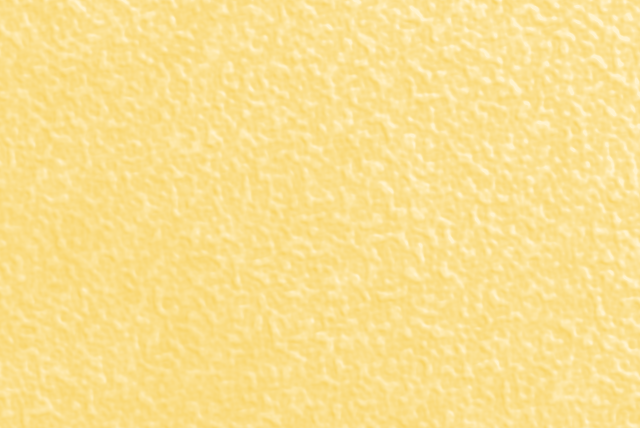
This texture is drawn by a Shadertoy shader. Its source:

```glsl
const vec3 SHADE_YELLOW = vec3(0.977, 0.850, 0.470);
const vec3 LIGHT_CREAM = vec3(1.000, 0.930, 0.730);
const vec2 LIGHT_DIRECTION = vec2(0.70, 0.714);

// Random unit gradient for a lattice corner
vec2 cornerGradient(vec2 cell) {
    vec3 q = fract(cell.xyx * vec3(0.1031, 0.1030, 0.0973));
    q += dot(q, q.yzx + 33.33);
    float angle = 6.28318 * fract((q.x + q.y) * q.z);
    return vec2(cos(angle), sin(angle));
}

float gradientNoise(vec2 p) {
    vec2 cell = floor(p);
    vec2 f = p - cell;
    vec2 u = f * f * f * (f * (f * 6.0 - 15.0) + 10.0);
    vec2 e = vec2(0.0, 1.0);
    float a = dot(cornerGradient(cell + e.xx), f - e.xx);
    float b = dot(cornerGradient(cell + e.yx), f - e.yx);
    float c = dot(cornerGradient(cell + e.xy), f - e.xy);
    float d = dot(cornerGradient(cell + e.yy), f - e.yy);
    return mix(mix(a, b, u.x), mix(c, d, u.x), u.y);
}

vec2 rotate(vec2 p, float angle) {
    float c = cos(angle), s = sin(angle);
    return vec2(c * p.x - s * p.y, s * p.x + c * p.y);
}

// Rounded paint bumps, each octave turned to hide the lattice
float plasterHeight(vec2 p, float bumpScale) {
    vec2 q = rotate(p, 0.65) * bumpScale + 90.0;
    vec2 r = rotate(p, 1.25) * bumpScale * 1.75 + 150.0;
    float swell = gradientNoise(rotate(p, 0.3) * bumpScale * 0.5 + 60.0);
    float bumps = smoothstep(-0.20, 0.55, gradientNoise(q) + 0.4 * swell);
    return bumps + 0.50 * gradientNoise(r);
}

// Height drop along the light direction
float reliefLight(vec2 p, vec2 lightDir, float reach, float bumpScale) {
    return plasterHeight(p - lightDir * reach, bumpScale)
         - plasterHeight(p + lightDir * reach, bumpScale);
}

void mainImage(out vec4 fragColor, in vec2 fragCoord) {
    vec2 p = fragCoord / iResolution.y;
    vec2 uv = fragCoord / iResolution.xy;

    // Broad sheen and uneven roughness, strongest at the upper right
    float glow = smoothstep(0.15, 1.0, 0.62 * uv.x + 0.38 * uv.y);
    float patches = gradientNoise(p * 3.5 + 20.0);
    float blotches = gradientNoise(rotate(p, 0.5) * 10.0 + 35.0)
                   + gradientNoise(rotate(p, 0.9) * 20.0 + 75.0);
    float roughness = 0.85 + 0.35 * glow + 0.25 * patches;

    // Lit slopes, pale bump tops and glossy glints
    float relief = reliefLight(p, LIGHT_DIRECTION, 0.003, 41.0) * roughness;
    float crest = plasterHeight(p, 41.0) - 0.32;
    float glint = max(relief - 0.16, 0.0) * (0.2 + 0.5 * glow);

    float tone = 0.26 + 0.26 * glow + 0.10 * patches + 0.15 * blotches;
    tone += 0.70 * relief + 0.36 * crest * roughness + glint;

    vec3 color = mix(SHADE_YELLOW, LIGHT_CREAM, clamp(tone, -0.25, 1.25));
    fragColor = vec4(clamp(color, 0.0, 1.0), 1.0);
}
```
